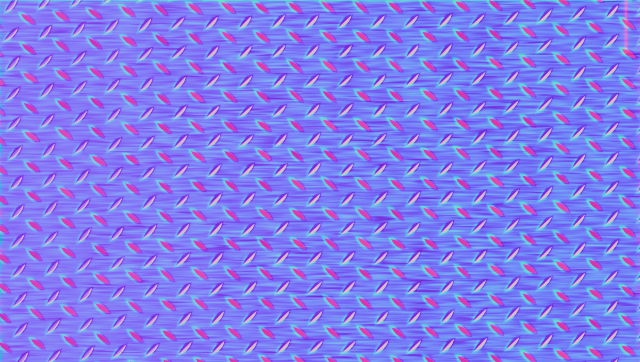
Write a Shadertoy shader that draws this texture map.

```glsl
vec2 hash2(vec2 p) {
    p = vec2(dot(p, vec2(127.1, 311.7)), dot(p, vec2(269.5, 183.3)));
    return fract(sin(p) * 43758.5) * 2.0 - 1.0;
}

float gradientNoise(vec2 p) {
    vec2 i = floor(p), f = fract(p);
    vec2 u = f * f * f * (f * (f * 6.0 - 15.0) + 10.0);
    float a = dot(hash2(i), f);
    float b = dot(hash2(i + vec2(1, 0)), f - vec2(1, 0));
    float c = dot(hash2(i + vec2(0, 1)), f - vec2(0, 1));
    float d = dot(hash2(i + vec2(1, 1)), f - vec2(1, 1));
    return mix(mix(a, b, u.x), mix(c, d, u.x), u.y);
}

// Slightly pointed oval lying along x
float lensDistance(vec2 p, float halfLength, float halfWidth) {
    float radius = (halfLength * halfLength + halfWidth * halfWidth) / (2.0 * halfWidth);
    return length(vec2(p.x, abs(p.y) + radius - halfWidth)) - radius;
}

// Gentle tilt of the sheet plus brushed horizontal scratches
vec2 sheetSlope(vec2 p) {
    float bend = gradientNoise(p * vec2(2.0, 5.0));
    float fine = gradientNoise(p * vec2(10.0, 120.0) + 31.0);
    float hair = gradientNoise(p * vec2(14.0, 185.0) + 7.0);
    float groove = smoothstep(0.2, 0.45, gradientNoise(p * vec2(9.0, 130.0) + 63.0));
    float wear = 0.65 + 0.35 * smoothstep(0.1, 0.8, p.x) + 0.3 * bend;
    vec2 tilt = mix(vec2(0.07, -0.03), vec2(-0.1, -0.02), smoothstep(0.0, 1.5, p.x));
    return tilt + wear * vec2(0.12 * hair, 0.65 * fine + 0.55 * hair - 0.5 * groove);
}

// One family of raised studs: 0 falls to the right, 1 rises to the right
vec2 addStuds(vec2 slope, vec2 p, float kind, float px) {
    vec2 cell = vec2(0.0915, 0.0817);
    vec2 grid = (p - vec2(0.82, 0.572)) / cell + 0.5 + 0.5 * kind;
    vec2 id = floor(grid);
    vec2 jitter = hash2(id + 17.0 * kind);
    vec2 local = (fract(grid) - 0.5) * cell - 0.0015 * jitter;

    float angle = mix(-0.68, 0.75, kind) + 0.05 * jitter.x;
    vec2 axis = vec2(cos(angle), sin(angle));
    vec2 q = vec2(dot(local, axis), dot(local, vec2(-axis.y, axis.x)));
    float d = lensDistance(q, 0.02 + 0.001 * jitter.y, 0.005 + 0.0005 * jitter.x) - 0.002;
    float body = smoothstep(px, -px - 0.0008, d);

    // Tight glow beside the left flank, stronger toward the right of the sheet
    float leftSide = smoothstep(0.008, -0.008, local.x + 0.35 * local.y);
    float reach = max(d, 0.0) / 0.0052;
    float glow = exp(-reach * reach) * leftSide * (0.7 + 0.3 * smoothstep(0.2, 1.6, p.x));
    slope += glow * mix(vec2(-0.5, 1.35), vec2(-0.25, 0.75), kind);

    // Shaded lip on the opposite flank
    float lip = exp(-abs(d - 0.0015) / 0.0016) * (1.0 - leftSide);
    slope += lip * mix(vec2(0.1, -0.6), vec2(-0.15, -0.8), kind);

    // Faces turn from a bright core to a dull rim
    float core = mix(0.5, 1.0, smoothstep(-0.0005, -0.004, d));
    vec2 falling = (vec2(2.0, -1.45) + 0.3 * jitter) * core;
    vec2 rising = mix(vec2(1.3, 0.95), vec2(0.0, -1.1), smoothstep(-0.002, 0.0035, q.y));
    vec2 face = mix(falling, rising, kind);

    // Flattened crowns on the left of the sheet
    float crown = smoothstep(-0.002, -0.0045, d) * smoothstep(0.7, 0.2, p.x);
    face = mix(face, vec2(0.3, -0.2), crown * mix(0.35, 0.8, kind));
    return mix(slope, face, body);
}

// Ragged borders and the cut corner at the upper right
vec2 addBorders(vec2 slope, vec2 p, float width) {
    float rag = gradientNoise(vec2(p.y * 28.0, 3.0 + p.x * 4.0));
    float left = exp(-p.x / 0.005);
    float right = exp(-(width - p.x) / 0.005);
    float top = exp(-(1.0 - p.y) / 0.0025);
    slope += left * vec2(-0.2 + 2.5 * rag, 0.25 - 1.2 * rag);
    slope += right * vec2(0.4 + 2.5 * rag, -0.1 - 1.5 * rag);
    slope += top * vec2(-0.4, 1.1);

    vec2 corner = p - vec2(width - 0.039, 0.85);
    float upright = exp(-abs(corner.x) / 0.003) * smoothstep(-0.004, 0.004, corner.y);
    float ledge = exp(-abs(corner.y) / 0.0025) * smoothstep(-0.004, 0.004, corner.x);
    return slope + upright * vec2(1.8, -0.2) + ledge * vec2(-0.3, -0.9);
}

void mainImage(out vec4 fragColor, in vec2 fragCoord) {
    float px = 1.0 / iResolution.y;
    vec2 p = fragCoord * px;

    // Slight lens bend of the stud rows and columns
    float u = p.x - 0.9;
    float lift = 0.08 * u * u * u * (1.0 - 0.4 * u * u);
    vec2 bent = p - vec2((0.572 - p.y) * (0.014 - 0.02 * u), lift);

    vec2 slope = sheetSlope(p);
    for (int kind = 0; kind < 2; kind++) {
        slope = addStuds(slope, bent, float(kind), px);
    }
    slope = addBorders(slope, p, iResolution.x * px);

    // Encode the surface normal as colour
    vec3 normal = normalize(vec3(slope, 1.0));
    fragColor = vec4((0.5 + 0.5 * normal) * vec3(0.99, 1.01, 0.97), 1.0);
}
```
